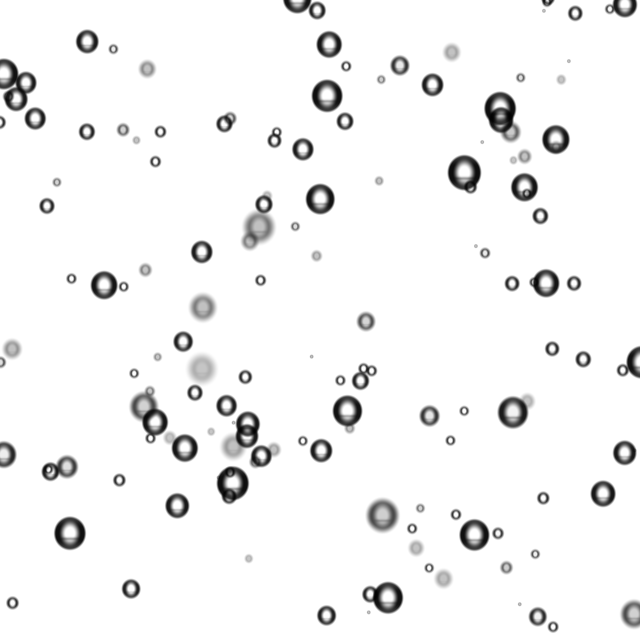
This pattern is drawn by a Shadertoy shader. Its source:

```glsl
// Scattered air bubbles with dark rims and bright cores, some out of focus, on white.

// Integer hash (PCG style): three values in 0..1 per bubble index and channel.
vec3 hash3(int index, int channel) {
    uvec3 v = uvec3(index, channel, index * 7 + 3) * 1664525u + 1013904223u;
    v.x += v.y * v.z; v.y += v.z * v.x; v.z += v.x * v.y;
    v ^= v >> 16u;
    v.x += v.y * v.z; v.y += v.z * v.x; v.z += v.x * v.y;
    return vec3(v >> 8u) / 16777216.0;
}

// Bubble centre; every fifth one clings to the bubble before it.
vec2 bubbleCentre(int index, float aspect) {
    bool clings = index % 5 == 4;
    vec2 centre = mix(vec2(-0.01), vec2(1.01), hash3(clings ? index - 1 : index, 1).xy);
    centre.x *= aspect;
    if (clings) {
        vec3 h = hash3(index, 2);
        float angle = 6.2832 * h.x;
        centre += vec2(cos(angle), sin(angle)) * mix(0.024, 0.05, h.y);
    }
    return centre;
}

// Light absorbed by one bubble; q is the offset in radii.
float bubbleInk(vec2 q, float radius, float size, float blur, float pixel) {
    q.y /= 1.06;
    float d = length(q);

    // Soft outer outline, widened by defocus
    float soft = mix(max(0.0024, 1.1 * pixel) / radius, 0.48, blur);
    float body = 1.0 - smoothstep(1.0 - soft, 1.0 + soft, d);

    // Bright upright core, crossed by a grey line above the lower glint
    float core = 1.0 - smoothstep(0.28, 0.82, length(q * vec2(1.1, 0.92)));
    float line = (q.y + 0.34) / 0.1;
    core *= 1.0 - 0.4 * size * exp(-line * line);
    core *= mix(1.0, 0.3, blur);

    // Rim is darkest on the left and right
    float rim = mix(0.76, 0.95, sqrt(size)) - 0.18 * smoothstep(0.35, 1.0, abs(q.y));
    return body * (1.0 - core) * mix(rim, 0.32, blur);
}

void mainImage(out vec4 fragColor, in vec2 fragCoord) {
    float pixel = 1.0 / iResolution.y;
    vec2 uv = fragCoord * pixel;
    float aspect = iResolution.x * pixel;
    float light = 1.0;

    for (int i = 0; i < 155; i++) {
        vec3 h = hash3(i, 3);

        // Evenly spread size ranks, with small bubbles most common
        float rank = fract(float(i) * 0.618034);
        float size = rank * rank;
        float blur = smoothstep(0.64, 0.96, h.x);
        float radius = mix(0.0066, 0.0255, size) * mix(1.0, 0.8, blur);

        // Occasional faint specks
        if (i % 16 == 7) {
            radius = 0.0026;
            blur = 0.85;
        }

        vec2 q = (uv - bubbleCentre(i, aspect)) / radius;
        if (dot(q, q) < 6.0) {
            light *= 1.0 - bubbleInk(q, radius, size, blur, pixel);
        }
    }

    fragColor = vec4(vec3(light), 1.0);
}
```
